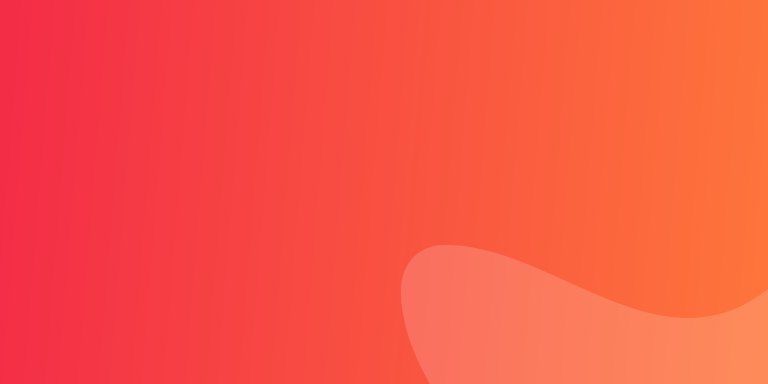
Give the GLSL for this background, as a Shadertoy shader.

```glsl
// Red to orange gradient with a pale translucent wave rising from the lower right.
#define LEFT_COLOR  vec3(0.955, 0.176, 0.277)
#define RIGHT_COLOR vec3(0.995, 0.456, 0.232)
#define TILT        0.04
#define WAVE_ALPHA  0.16
#define CREST       vec2(1.161, 0.362)
#define TROUGH      vec2(1.792, 0.172)
#define FLANK       vec2(1.044, 0.240)
#define FOOT_X      1.120
#define ROUNDNESS   2.2

// Approximate signed distance to the wave, negative inside.
float waveDistance(vec2 p) {
    // Upper edge: a cubic that is level at the crest and the trough
    if (p.x > CREST.x) {
        vec2 span = TROUGH - CREST;
        float t = (p.x - CREST.x) / span.x;
        float edge = CREST.y + span.y * t * t * (3.0 - 2.0 * t);
        float slope = 6.0 * t * (1.0 - t) * span.y / span.x;
        return (p.y - edge) / sqrt(1.0 + slope * slope);
    }
    // Rounded shoulder: a superellipse quarter from flank to crest
    if (p.y > FLANK.y) {
        vec2 radii = CREST - FLANK;
        vec2 q = pow(abs(p - vec2(CREST.x, FLANK.y)) / radii, vec2(ROUNDNESS));
        return (pow(q.x + q.y, 1.0 / ROUNDNESS) - 1.0) * radii.x;
    }
    // Lower flank: bends right toward the bottom border
    float depth = (FLANK.y - p.y) / FLANK.y;
    float reach = FOOT_X - FLANK.x;
    float edge = FLANK.x + reach * pow(depth, 1.85);
    float slope = 1.85 * reach / FLANK.y * pow(depth, 0.85);
    return (edge - p.x) / sqrt(1.0 + slope * slope);
}

void mainImage(out vec4 fragColor, in vec2 fragCoord) {
    vec2 uv = fragCoord / iResolution.xy;
    vec2 p = uv * vec2(2.0, 1.0);
    float pixel = 1.0 / iResolution.y;

    // Slightly tilted background gradient
    float blend = clamp(uv.x + TILT * (0.5 - uv.y), 0.0, 1.0);
    vec3 color = mix(LEFT_COLOR, RIGHT_COLOR, blend);

    // White veil over the wave, with a smooth edge
    float cover = 1.0 - smoothstep(-0.7 * pixel, 0.7 * pixel, waveDistance(p));
    color = mix(color, vec3(1.0), WAVE_ALPHA * cover);

    fragColor = vec4(color, 1.0);
}
```
